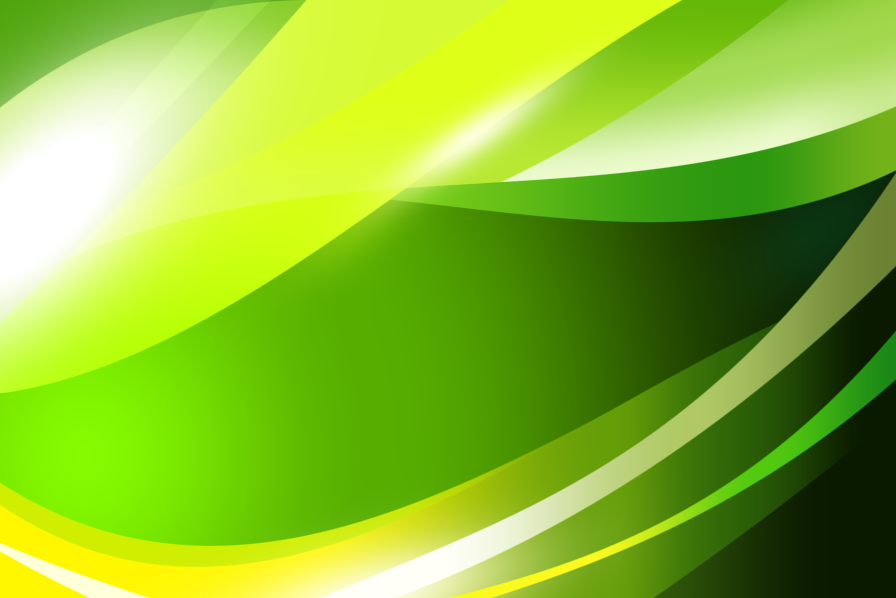
This background is drawn by a Shadertoy shader. Its source:

```glsl
// Glossy lime and yellow waves with curved ribbons and soft white glows.

const vec3 WHITE  = vec3(1.0);
const vec3 YELLOW = vec3(1.0, 0.97, 0.0);
const vec3 LEMON  = vec3(0.87, 1.0, 0.09);
const vec3 LIME   = vec3(0.70, 1.0, 0.0);
const vec3 LEAF   = vec3(0.30, 0.64, 0.03);
const vec3 NIGHT  = vec3(0.04, 0.10, 0.0);

// Cubic height through four knots at x = 0, 0.5, 1 and 1.5.
float curve(float x, vec4 h) {
    float u = 2.0 * x, a = u - 1.0, b = u - 2.0, c = u - 3.0;
    return dot(h, vec4(-a * b * c / 6.0, u * b * c / 2.0,
                       -u * a * c / 2.0, u * a * b / 6.0));
}

// Smooth coverage of the area above a curve.
float above(vec2 p, vec4 h) {
    float d = p.y - curve(p.x, h);
    float w = 0.75 * fwidth(d);
    return smoothstep(-w, w, d);
}

float ribbon(vec2 p, vec4 top, vec4 bottom) {
    return above(p, bottom) * (1.0 - above(p, top));
}

// Elongated gaussian light; size holds its length and width.
float glow(vec2 p, vec2 center, vec2 axis, vec2 size) {
    vec2 d = p - center, n = normalize(axis);
    vec2 q = vec2(dot(d, n), dot(d, vec2(-n.y, n.x))) / size;
    return exp(-dot(q, q));
}

// Three colour blend with stops at the components of s.
vec3 ramp(float t, vec3 s, vec3 a, vec3 b, vec3 c) {
    vec3 low = mix(a, b, smoothstep(s.x, s.y, t));
    return mix(low, c, smoothstep(s.y, s.z, t));
}

// Deep green bowl, brightest at the lower left.
vec3 bowl(vec2 p) {
    float r = length((p - vec2(0.14, 0.24)) * vec2(1.0, 0.9));
    vec3 col = ramp(r, vec3(0.0, 0.5, 1.32),
                    vec3(0.52, 0.98, 0.0), vec3(0.34, 0.68, 0.0), NIGHT);
    return col + vec3(0.0, 0.10, 0.07) * glow(p, vec2(1.38, 0.62), vec2(1.0, 0.8), vec2(0.16, 0.09));
}

// Yellow sweep and ribbons along the bottom.
vec3 lowerWaves(vec3 col, vec2 p) {
    vec3 sweep = ramp(p.x, vec3(0.5, 1.02, 1.46), YELLOW, vec3(0.40, 0.62, 0.03), NIGHT);
    sweep = mix(sweep, vec3(0.13, 0.40, 0.04), 0.5 * smoothstep(1.02, 1.2, p.x) * smoothstep(1.46, 1.25, p.x));
    vec3 rim = mix(sweep, vec3(0.75, 0.92, 0.0), 0.75 * smoothstep(0.95, 0.6, p.x));
    col = mix(col, rim, 1.0 - above(p, vec4(0.193, 0.102, 0.301, 0.535)));
    col = mix(col, sweep, 1.0 - above(p, vec4(0.156, 0.074, 0.301, 0.535)));

    // Shadow in the lower right corner
    vec3 shade = mix(vec3(0.20, 0.36, 0.04), NIGHT, smoothstep(1.05, 1.4, p.x));
    col = mix(col, shade, 1.0 - above(p, vec4(-0.62, -0.367, -0.064, 0.307)));
    col = mix(col, WHITE, 0.9 * glow(p, vec2(0.62, 0.0), vec2(1.0, 0.25), vec2(0.25, 0.075)));

    // Pale ribbon
    vec3 pale = ramp(p.x, vec3(0.72, 1.15, 1.5), vec3(1.0, 1.0, 0.97),
                     vec3(0.69, 0.79, 0.40), vec3(0.42, 0.51, 0.20));
    col = mix(col, pale, ribbon(p, vec4(-0.348, -0.016, 0.215, 0.711),
                                   vec4(-0.121, -0.051, 0.162, 0.555)));
    // Thin ribbon fading from yellow to green
    vec3 thin = ramp(p.x, vec3(0.98, 1.28, 1.52), vec3(0.98, 0.98, 0.12),
                     vec3(0.32, 0.79, 0.06), vec3(0.10, 0.52, 0.09));
    col = mix(col, thin, ribbon(p, vec4(-0.316, -0.064, 0.078, 0.447),
                                   vec4(-0.293, -0.094, 0.0625, 0.365)));
    // White strand at the lower left
    return mix(col, vec3(1.0, 1.0, 0.85), ribbon(p, vec4(0.092, -0.064, -0.113, -0.055),
                                                    vec4(0.078, -0.123, -0.172, -0.094)));
}

// Green band, fan and pale sheet at the upper right.
vec3 rightWaves(vec3 col, vec2 p, vec4 crest) {
    vec3 band = ramp(p.x, vec3(0.65, 1.25, 1.5), vec3(0.47, 0.80, 0.10),
                     vec3(0.17, 0.59, 0.06), vec3(0.46, 0.70, 0.10));
    col = mix(col, band, above(p, vec4(0.58, 0.678, 0.631, 0.715)));

    vec3 fan = mix(vec3(0.72, 0.91, 0.20), vec3(0.40, 0.72, 0.03), smoothstep(0.72, 1.0, p.y));
    vec3 sheet = ramp(p.y - curve(p.x, crest), vec3(0.0, 0.14, 0.30),
                      vec3(0.92, 0.98, 0.80), vec3(0.65, 0.86, 0.34), vec3(0.38, 0.71, 0.06));
    sheet = mix(sheet, vec3(0.60, 0.82, 0.22), 0.4 * smoothstep(1.3, 1.5, p.x));
    vec3 upper = mix(sheet, fan, above(p, vec4(0.453, 0.561, 0.781, 1.156)));
    return mix(col, upper, above(p, crest));
}

// Bright lobes and translucent veils at the upper left.
vec3 leftWaves(vec3 col, vec2 p, vec4 crest) {
    vec3 lobe = mix(LIME, LEMON, 0.8 * smoothstep(0.38, 0.68, p.y));
    vec3 sky = mix(LEMON, vec3(0.86, 0.99, 0.30), 0.7 * smoothstep(0.16, 0.0, p.y - curve(p.x, crest)));
    lobe = mix(lobe, sky, above(p, crest));
    lobe = mix(lobe, vec3(0.83, 0.98, 0.24), 0.75 * above(p, vec4(0.61, 0.779, 1.107, 1.5)));

    float veil = above(p, vec4(0.46, 0.985, 1.6, 2.3));
    vec3 veilColor = mix(vec3(0.76, 0.92, 0.40), vec3(0.50, 0.79, 0.10), smoothstep(0.82, 1.0, p.y));
    lobe = mix(lobe, veilColor, veil);
    lobe = mix(lobe, LEAF, veil * above(p, vec4(0.82, 1.0, 0.95, 0.96)));
    // Faint diagonal beam
    lobe += 0.05 * veil * ribbon(p, vec4(0.60, 1.15, 1.7, 2.25), vec4(0.54, 1.05, 1.6, 2.15));
    lobe = mix(lobe, WHITE, min(1.0, 1.25 * glow(p, vec2(0.06, 0.65), vec2(0.72, 0.69), vec2(0.33, 0.145))));
    return mix(col, lobe, above(p, vec4(0.342, 0.561, 0.912, 1.137)));
}

void mainImage(out vec4 fragColor, in vec2 fragCoord) {
    vec2 p = fragCoord / iResolution.xy * vec2(1.5, 1.0);
    vec4 crest = vec4(0.512, 0.668, 0.707, 0.822);
    vec3 col = lowerWaves(bowl(p), p);
    col = rightWaves(col, p, crest);
    col = leftWaves(col, p, crest);

    // Highlight along the meeting edges
    col = mix(col, vec3(1.0, 1.0, 0.9), 0.95 * glow(p, vec2(0.79, 0.77), vec2(0.84, 0.56), vec2(0.16, 0.032)));
    col = mix(col, LEMON, 0.3 * glow(p, vec2(0.60, 0.63), vec2(0.8, 0.6), vec2(0.15, 0.05)));
    fragColor = vec4(clamp(col, 0.0, 1.0), 1.0);
}
```
